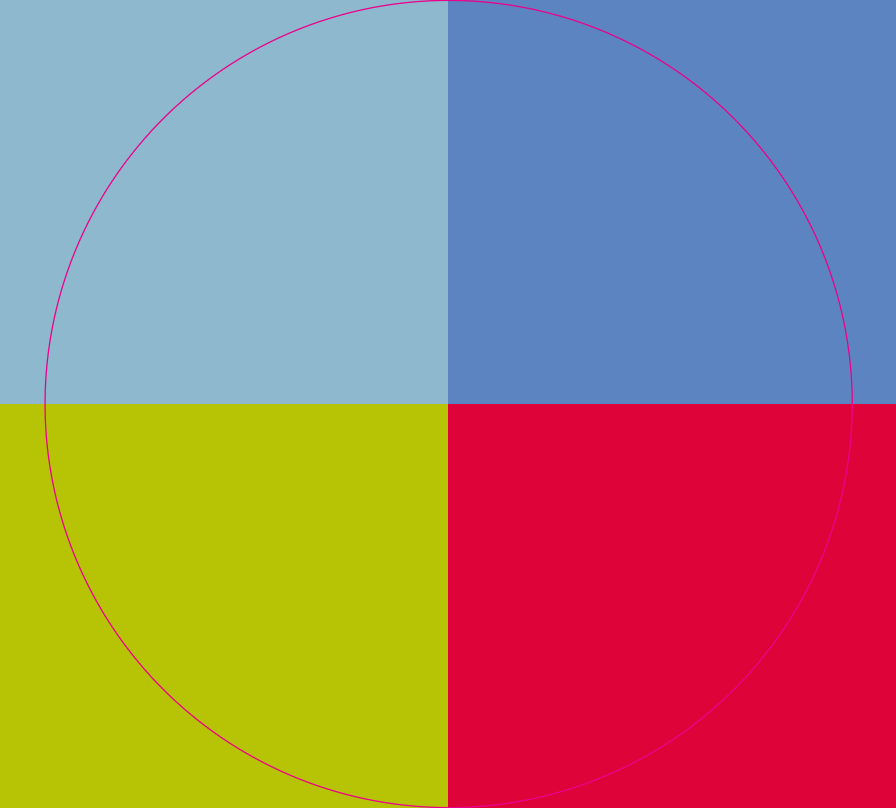
This background is drawn by a Shadertoy shader. Its source:

```glsl
const vec3 PALE_BLUE = vec3(0.553, 0.722, 0.808);
const vec3 MID_BLUE = vec3(0.361, 0.518, 0.753);
const vec3 LIME = vec3(0.718, 0.765, 0.020);
const vec3 CRIMSON = vec3(0.871, 0.016, 0.227);
const vec3 MAGENTA = vec3(0.925, 0.0, 0.545);

// Coverage of the positive side of a signed distance
float coverage(float signedDistance, float pixel) {
    return clamp(signedDistance / pixel + 0.5, 0.0, 1.0);
}

// Four flat quadrants meeting at the origin
vec3 quadrants(vec2 p, float pixel) {
    float right = coverage(p.x, pixel);
    float top = coverage(p.y, pixel);
    vec3 lower = mix(LIME, CRIMSON, right);
    vec3 upper = mix(PALE_BLUE, MID_BLUE, right);
    return mix(lower, upper, top);
}

// Thin circular outline
float ring(vec2 p, vec2 center, float radius, float width, float pixel) {
    float edgeDistance = abs(length(p - center) - radius);
    float outer = coverage(0.5 * width - edgeDistance, pixel);
    return outer * min(1.0, width / pixel);
}

void mainImage(out vec4 fragColor, in vec2 fragCoord) {
    // Centered coordinates, one unit per canvas height
    float pixel = 1.0 / iResolution.y;
    vec2 p = (fragCoord - 0.5 * iResolution.xy) * pixel;

    vec3 color = quadrants(p, pixel);
    float outline = ring(p, vec2(0.0008, 0.0), 0.4995, 0.0016, pixel);
    color = mix(color, MAGENTA, outline);

    fragColor = vec4(color, 1.0);
}
```
